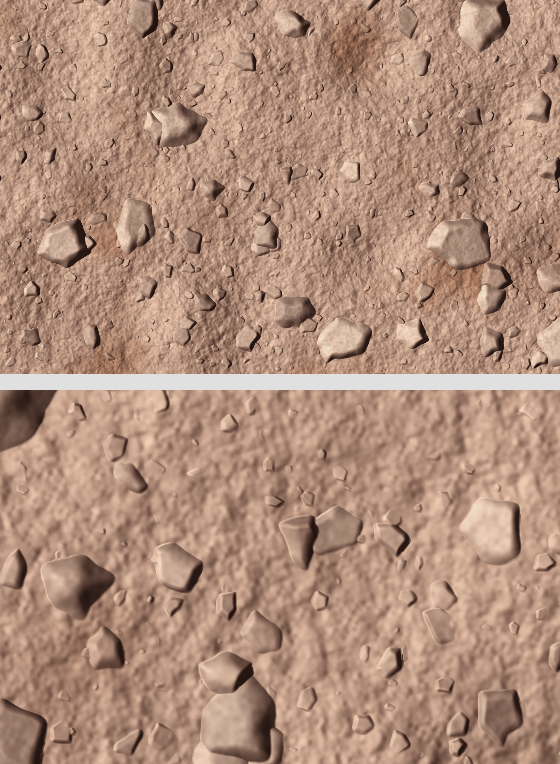
Top: the whole. Bottom: its middle third, enlarged.
A Shadertoy shader for this texture:

```glsl
vec3 hash3(vec2 p) {
    vec3 q = fract(vec3(p.xyx) * vec3(0.1031, 0.1030, 0.0973));
    q += dot(q, q.yxz + 33.33);
    return fract((q.xxy + q.yzz) * q.zyx);
}

float noise(vec2 p) {
    vec2 i = floor(p), f = fract(p);
    f = f * f * (3.0 - 2.0 * f);
    return mix(mix(hash3(i).x, hash3(i + vec2(1, 0)).x, f.x),
               mix(hash3(i + vec2(0, 1)).x, hash3(i + vec2(1, 1)).x, f.x), f.y);
}

float fbm(vec2 p) {
    float sum = 0.0, amp = 0.5;
    for (int i = 0; i < 3; i++) {
        sum += amp * noise(p);
        p = mat2(1.6, 1.2, -1.2, 1.6) * p + 7.3;
        amp *= 0.5;
    }
    return sum;
}

float smoothMin(float a, float b, float k) {
    float h = max(k - abs(a - b), 0.0) / k;
    return min(a, b) - h * h * k * 0.25;
}

// Scattered faceted stones: x = height, y = random tint
vec2 stoneLayer(vec2 p, float cell, float density) {
    vec2 g = p / cell, base = floor(g - 0.5), best = vec2(-1, 0);
    for (int k = 0; k < 4; k++) {
        vec2 id = base + vec2(k & 1, k >> 1);
        vec3 a = hash3(id + cell * 971.0 + 40.0), b = hash3(id + cell * 577.0 + 90.0);
        if (a.z > density) continue;
        vec2 q = g - id - 0.5 - (a.xy - 0.5) * 0.6;
        float c = cos(6.283 * b.x), s = sin(6.283 * b.x);
        q = mat2(c, s, -s, c) * q;
        q.x *= mix(0.72, 1.1, b.y);
        float size = mix(0.2, 0.37, b.z * b.z);
        float h = size * (0.4 + 0.3 * a.x) + dot(q, (b.zy - 0.5) * 0.45);
        vec2 dir = vec2(1, 0);
        for (int j = 0; j < 6; j++) {
            float r = fract(b.y * 37.0 + float(j * j) * 0.618 + a.y * 5.0);
            float facet = (size * (0.65 + 0.35 * r) - dot(q, dir)) * (1.0 + 1.2 * fract(r * 7.0));
            h = smoothMin(h, facet, size * 0.22);
            dir = mat2(-0.737, 0.676, -0.676, -0.737) * dir;
        }
        if (h > best.x) best = vec2(h, a.z / density);
    }
    return vec2(best.x * cell, best.y);
}

// Soil with half-buried stones: x = height, y = tint, z = stone mask
vec3 terrain(vec2 p) {
    float lump = 0.045 * noise(p * 6.0 + 3.0);
    float rough = 0.010 * fbm(p * 50.0);
    float patchy = noise(p * 3.5 + 20.0);
    p += 0.009 * (vec2(noise(p * 38.0), noise(p * 38.0 + 51.0)) - 0.5);
    vec3 surface = vec3(rough, 0, 0);
    float cell = 0.022;
    for (int i = 0; i < 5; i++) {
        float density = i < 3 ? 0.35 + 0.4 * patchy : 0.5;
        vec2 stone = stoneLayer(p, cell, density);
        float h = stone.x - cell * 0.035 + rough * 0.3;
        float size = float(i) * 0.25;
        if (h > surface.x) surface = vec3(h, (stone.y - 0.4) * (0.3 + 0.7 * size), size);
        cell *= 1.9;
    }
    surface.x += lump;
    return surface;
}

void mainImage(out vec4 fragColor, in vec2 fragCoord) {
    vec2 p = fragCoord / iResolution.y;
    vec3 ground = terrain(p);

    // Slope and low sun from the left
    float e = 0.002;
    vec2 slope = vec2(terrain(p + vec2(e, 0)).x, terrain(p + vec2(0, e)).x) - ground.x;
    vec3 normal = normalize(vec3(-slope / e, 1.0));
    vec3 sun = normalize(vec3(-0.62, 0.17, 0.77));
    float diffuse = max(dot(normal, sun), 0.0);

    // Cast shadows
    float lit = 1.0, t = 0.004;
    for (int i = 0; i < 9; i++) {
        vec2 towardSun = normalize(sun.xy) * t;
        float over = terrain(p + towardSun).x - ground.x - 1.2 * t;
        lit = min(lit, 1.0 - smoothstep(0.0, 0.002 + 0.06 * t, over));
        t *= 1.42;
    }
    float light = 0.2 + 1.05 * diffuse * lit;

    // Dusty colour, pale stones and rusty stains
    light *= 1.0 + 0.2 * ground.y + 0.12 * (noise(p * 190.0) - 0.5) + 0.14 * (fbm(p * 22.0) - 0.44);
    vec3 color = vec3(0.72, 0.58, 0.50) * pow(vec3(light), vec3(1.0, 1.2, 1.25));
    float stain = smoothstep(0.52, 0.72, fbm(p * 3.2 + 11.0)) * (1.0 - ground.z);
    color *= mix(vec3(1), vec3(0.86, 0.76, 0.69), stain);
    color *= mix(vec3(1), vec3(0.98, 1.01, 1.03), ground.z);
    fragColor = vec4(clamp(color, 0.0, 0.93), 1.0);
}
```
